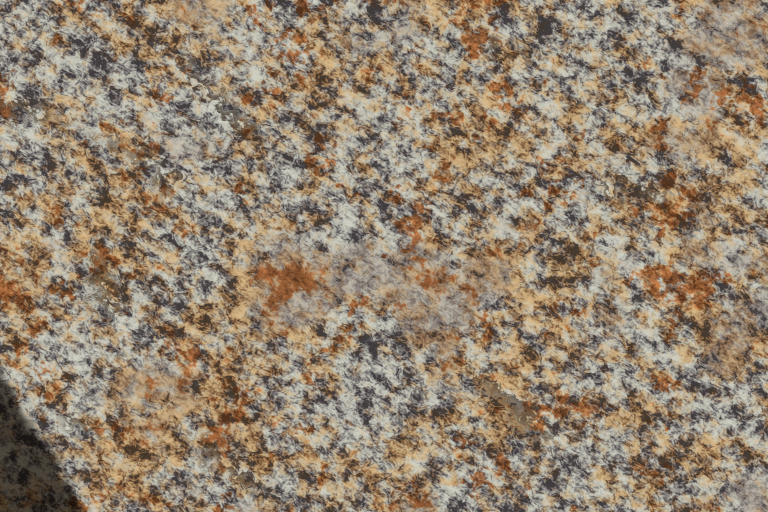
A WebGL 2 fragment shader for this texture:

```glsl
#version 300 es
precision highp float;
// Weathered granite: speckled grey and ochre grains, rust stains, slanted crevices.

#define GRAIN_FREQ 31.0
#define GRAIN_GAIN 0.88
#define SLANT -0.55
#define STRETCH 1.35
#define PALE vec3(0.67, 0.67, 0.63)
#define GREY vec3(0.46, 0.44, 0.44)
#define TAN vec3(0.70, 0.59, 0.43)
#define RUST vec3(0.54, 0.39, 0.26)
#define DARK vec3(0.34, 0.28, 0.22)
#define SLATE vec3(0.32, 0.30, 0.31)
#define IRON vec3(0.54, 0.31, 0.16)
#define PINKISH vec3(0.61, 0.53, 0.47)

uniform vec2 u_resolution;
out vec4 fragColor;

// Unit gradient at a lattice point, from an integer hash.
vec2 gradient(vec2 cell) {
  uvec2 k = uvec2(ivec2(cell) + 4096);
  uint h = k.x * 73856093u ^ k.y * 19349663u;
  h = (h ^ (h >> 15)) * 2246822519u;
  h = (h ^ (h >> 13)) * 3266489917u;
  h ^= h >> 16;
  float angle = float(h & 65535u) * 6.28318 / 65536.0;
  return vec2(cos(angle), sin(angle));
}

float gradientNoise(vec2 p) {
  vec2 i = floor(p), f = p - i;
  vec2 u = f * f * f * (f * (f * 6.0 - 15.0) + 10.0);
  vec2 e = vec2(1.0, 0.0);
  float a = dot(gradient(i), f);
  float b = dot(gradient(i + e.xy), f - e.xy);
  float c = dot(gradient(i + e.yx), f - e.yx);
  float d = dot(gradient(i + e.xx), f - e.xx);
  return mix(mix(a, b, u.x), mix(c, d, u.x), u.y);
}

// Layered noise scaled to a spread of about one.
float layers(vec2 p, int count, float gain) {
  float sum = 0.0, power = 0.0, amp = 1.0;
  for (int i = 0; i < count; i++) {
    sum += amp * gradientNoise(p);
    power += amp * amp;
    amp *= gain;
    p = p * 2.03 + vec2(17.3, 9.1);
  }
  return sum / (0.22 * sqrt(power));
}

void main() {
  vec2 p = gl_FragCoord.xy / u_resolution.y;

  // Slanted frame, stretched along the bedding, with slightly ragged grains.
  float c = cos(SLANT), s = sin(SLANT);
  vec2 along = vec2(c * p.x + s * p.y, c * p.y - s * p.x);
  vec2 warp = vec2(gradientNoise(p * 45.0), gradientNoise(p * 45.0 + 31.7));
  vec2 q = along * vec2(1.0 / STRETCH, 1.0) + 0.005 * warp;

  // Smooth patches calm the grain.
  float calm = smoothstep(0.5, 1.9, layers(p * 3.2 + 53.0, 4, 0.6));
  float tone = 0.95 * layers(q * GRAIN_FREQ, 4, GRAIN_GAIN)
             + 0.25 * layers(q * 7.0 + 71.0, 2, 0.8);
  tone *= 1.0 - 0.35 * calm;

  // Warm or cool minerals.
  float hue = 0.75 * layers(q * 26.0 + 23.0, 3, 0.85)
            + 0.6 * layers(p * 3.5 + 11.0, 3, 0.7);
  float warm = smoothstep(-1.2, 1.6, hue);

  // Grain colours from shadow to highlight.
  float lift = smoothstep(-1.2, 0.9, tone);
  vec3 color = mix(mix(GREY, PALE, lift), mix(RUST, TAN, lift), warm);
  color = mix(color, PINKISH, 0.3 * calm);
  color = mix(color, mix(SLATE, DARK, warm), smoothstep(0.8, 1.6, -tone));
  color *= 1.0 + 0.09 * clamp(tone, -2.5, 2.2);

  // Iron stains, speckled by the grain.
  float stain = layers(p * 8.0 + 37.0, 5, 0.8) + 0.45 * hue - 0.15 * tone;
  float iron = smoothstep(1.0, 2.4, stain);
  color = mix(color, IRON * (1.0 + 0.2 * clamp(tone, -2.0, 2.0)), 0.8 * iron);

  // Broken crevices that follow the bedding.
  vec2 bed = along * vec2(1.8, 4.5) + 0.15 * warp;
  float seam = abs(gradientNoise(bed + 5.0) + 0.04 * tone);
  float broken = smoothstep(0.3, 1.3, layers(along * vec2(2.5, 4.0) + 83.0, 2, 0.6));
  float crevice = (1.0 - smoothstep(0.0, 0.08, seam)) * broken;
  color = mix(color, DARK * 0.85, 0.65 * crevice);

  // Shaded drop at the lower left corner.
  float edge = dot(p, vec2(0.855, 0.519)) - 0.145 + 0.006 * layers(p * 12.0, 3, 0.7);
  float drop = 1.0 - smoothstep(-0.02, 0.012, edge);
  color *= mix(vec3(1.0), vec3(0.38, 0.35, 0.32), drop);

  fragColor = vec4(clamp(color, 0.0, 1.0), 1.0);
}
```
